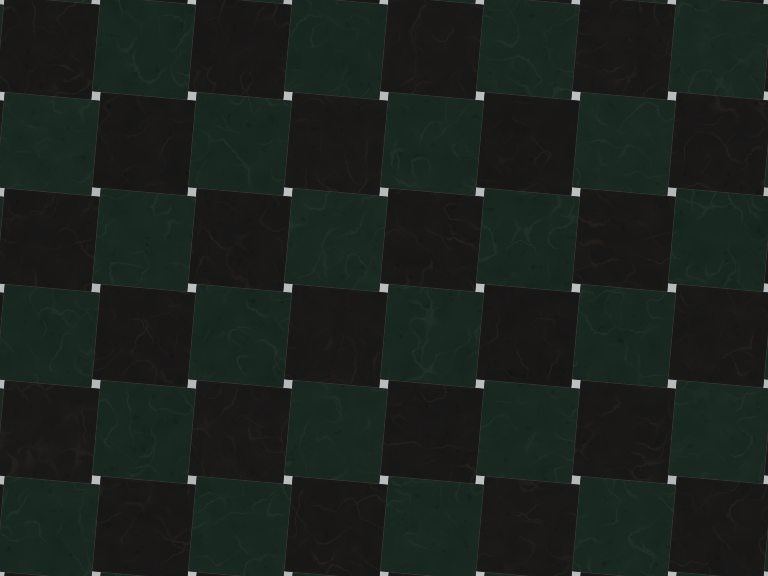
Give the GLSL for this pattern, as a Shadertoy shader.

```glsl
vec2 hash2(vec2 p) {
    vec3 h = fract(p.xyx * vec3(0.1031, 0.1030, 0.0973));
    h += dot(h, h.yzx + 33.33);
    return fract((h.xx + h.yz) * h.zy);
}

float gradientDot(vec2 corner, vec2 offset) {
    float angle = 6.2832 * hash2(corner).x;
    return dot(vec2(cos(angle), sin(angle)), offset);
}

float gradientNoise(vec2 p) {
    vec2 i = floor(p), f = p - i;
    vec2 u = f * f * f * (f * (f * 6.0 - 15.0) + 10.0);
    vec2 e = vec2(1.0, 0.0);
    return mix(mix(gradientDot(i, f), gradientDot(i + e, f - e), u.x),
               mix(gradientDot(i + e.yx, f - e.yx), gradientDot(i + 1.0, f - 1.0), u.x), u.y);
}

float fbm(vec2 p) {
    float sum = 0.0, amp = 0.6;
    for (int i = 0; i < 4; i++) {
        sum += amp * gradientNoise(p);
        p = p * 2.03 + 17.3;
        amp *= 0.55;
    }
    return sum;
}

// Thin branching lines along the zero crossings of warped noise
float marbleVeins(vec2 p, float pixel) {
    float veins = 0.0;
    for (int i = 0; i < 3; i++) {
        float freq = 1.7 + 0.7 * float(i);
        vec2 q = p * freq + 13.7 * float(i);
        q += 0.22 * vec2(fbm(q * 2.1 + 5.0), fbm(q * 2.1 + 41.0));
        float line = 1.0 - smoothstep(0.0, 0.016 + pixel * freq, abs(gradientNoise(q)));
        float fade = smoothstep(-0.1, 0.4, gradientNoise(p * 2.6 + 29.0 * float(i) + 7.0));
        veins = max(veins, line * fade);
    }
    return veins;
}

float boxDistance(vec2 p, float halfSide) {
    return max(abs(p.x), abs(p.y)) - halfSide;
}

void mainImage(out vec4 fragColor, in vec2 fragCoord) {
    vec2 p = fragCoord / iResolution.xy * vec2(8.0, 6.0);
    float pixel = 8.0 / iResolution.x;

    // Tilted large squares leave small squares at the grid corners
    float tilt = 0.088, side = cos(tilt), insetSide = sin(tilt);
    mat2 turn = mat2(side, insetSide, -insetSide, side);

    // Find the tile that covers this point, stepping to a neighbour if needed
    vec2 cell = floor(p);
    vec2 q = turn * (p - cell - 0.5);
    if (boxDistance(q, 0.5 * side) > 0.0) {
        cell += abs(q.x) > abs(q.y) ? vec2(sign(q.x), 0.0) : vec2(0.0, sign(q.y));
        q = turn * (p - cell - 0.5);
    }
    vec2 id = mod(cell, vec2(8.0, 6.0));
    float isGreen = 1.0 - mod(id.x + id.y, 2.0);
    vec2 seed = hash2(id + 3.7);

    // Polished marble: clouds, dark flecks and pale veins
    vec2 m = q + 60.0 * seed;
    vec3 color = mix(vec3(0.098, 0.094, 0.092), vec3(0.096, 0.157, 0.130), isGreen);
    color *= 1.0 + 0.16 * fbm(m * 3.5) + 0.06 * (seed.y - 0.5);
    color *= 1.0 - 0.16 * smoothstep(0.22, 0.5, fbm(m * 9.0 + 11.0));
    vec3 veinColor = mix(vec3(0.165, 0.148, 0.136), vec3(0.155, 0.218, 0.185), isGreen);
    color = mix(color, veinColor, 0.55 * marbleVeins(m, pixel));

    // Hairline joint
    float joint = smoothstep(-0.5, 0.5, (boxDistance(q, 0.5 * side) + 0.004) / pixel);
    color = mix(color, vec3(0.21, 0.22, 0.20), 0.85 * joint);

    // Pale corner inset
    vec2 corner = floor(p + 0.5);
    float inset = boxDistance(turn * (p - corner), 0.5 * insetSide);
    vec2 insetSeed = hash2(mod(corner, vec2(8.0, 6.0)) + 21.3);
    vec3 insetColor = vec3(0.73, 0.735, 0.755) * (0.97 + 0.06 * insetSeed.x);
    color = mix(color, insetColor, smoothstep(0.5, -0.5, inset / pixel));

    fragColor = vec4(color, 1.0);
}
```
